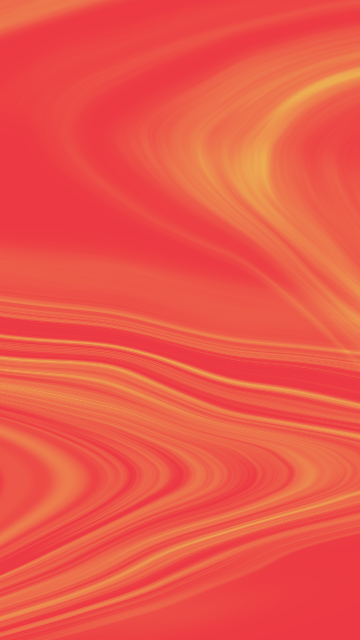
Reproduce this background procedurally as a Shadertoy shader.

```glsl
// Flowing marbled silk in red, orange and gold, folded into two opposing bends.

float hash(vec2 p) {
    return fract(sin(dot(p, vec2(127.1, 311.7))) * 43758.545);
}

float noise(vec2 p) {
    vec2 cell = floor(p), f = fract(p);
    f = f * f * (3.0 - 2.0 * f);
    return mix(mix(hash(cell), hash(cell + vec2(1, 0)), f.x),
               mix(hash(cell + vec2(0, 1)), hash(cell + vec2(1, 1)), f.x), f.y);
}

// Layered noise; stretched coordinates turn it into streaks.
float streaks(vec2 p) {
    float sum = 0.0, weight = 0.5;
    for (int i = 0; i < 4; i++) {
        sum += weight * noise(p);
        p = p * vec2(2.1, 1.4) + 7.3;
        weight *= 0.55;
    }
    return sum;
}

float band(float v, float center, float width) {
    float d = (v - center) / width;
    return exp(-d * d);
}

// Broad soft fold that bends to the left and opens to the right.
float upperFold(vec2 p) {
    float d = p.y - 1.4 - 0.13 * p.x;
    float below = smoothstep(-0.25, 0.25, d);
    float arm = sqrt(d * d + 0.02) - 0.14;
    float spread = mix(1.15, 0.55, smoothstep(1.9, 3.1, p.x - 0.6 * d));
    float level = p.x - mix(0.7 * d * d + 0.5 * arm, spread * d * d, below);
    level += 0.2 * (noise(p * 1.3 + 4.0) - 0.5);
    float grain = streaks(vec2(level * 5.0, d * 1.2));
    float body = 0.42 * smoothstep(1.25, 2.2, level) * (1.0 - smoothstep(3.0, 3.9, level));
    float ridge = (0.24 + 0.14 * smoothstep(3.0, 4.3, p.x)) * band(level, 3.1, 0.25);
    float fade = mix(1.0, 0.55, smoothstep(0.3, 1.3, d));
    float arc = 0.18 * band(level, 0.75, 0.28) + 0.1 * band(level, 0.1, 0.5) * (1.0 - below);
    float core = 0.13 * smoothstep(3.2, 3.8, level);
    float veil = 0.12 * below * smoothstep(0.9, 1.7, level);
    return ((body + ridge) * fade + arc + core + veil) * (0.4 + 1.2 * grain)
         * (1.0 - smoothstep(2.9, 3.9, p.y - 0.25 * p.x));
}

// Finely striped fold that bends to the right; level is its height at the left edge.
float lowerFold(vec2 p) {
    float d = p.y - 5.78;
    float below = smoothstep(-0.2, 0.2, d);
    d /= d > 0.0 ? 1.17 : 1.0;
    float above = 0.41 * p.x + 0.42 * smoothstep(1.2, 3.0, p.x) * smoothstep(0.35, 0.9, -d)
                + 0.3 * p.x * smoothstep(1.35, 2.2, -d)
                - 0.3 * band(p.x, 1.3, 0.9) * smoothstep(0.9, 1.5, -d);
    float under = p.x * (0.44 + 0.27 * smoothstep(0.0, 0.8, d));
    float level = sqrt(max(d * d + mix(above, under, below), 0.0));
    level += 0.03 * (noise(p * vec2(1.1, 1.8)) - 0.5);

    // Wide tones
    float tone = 0.27 * band(level, 0.3, 0.22) + 0.52 * band(level, 0.6, 0.08)
               + 0.28 * band(level, 1.02, 0.08) + 0.3 * band(level, 1.27, 0.17)
               + 0.2 * band(level, 2.13, 0.14) + 0.27 * band(level, 2.6, 0.42)
               - 0.2 * band(level, 1.86, 0.06);

    // Narrow bright threads
    float glint = mix(0.2 + 0.2 * smoothstep(2.5, 4.3, p.x), 0.42, below);
    tone += glint * band(level, mix(1.48, 1.4, below), 0.025)
          + 0.42 * band(level, 1.73, 0.02) + 0.2 * band(level, 1.98, 0.03)
          + 0.24 * band(level, 2.18, 0.03) + 0.22 * below * band(level, 1.57, 0.02);

    // Random stripes that follow the bend
    float striped = smoothstep(0.6, 0.85, level) * (1.0 - smoothstep(1.95, 2.4, level));
    float fine = streaks(vec2(level * 23.0, d * 0.8 + 3.0));
    tone += striped * (0.13 + 1.2 * (fine - 0.5));
    tone += 0.12 * (streaks(vec2(level * 11.0, p.x * 0.7)) - 0.5);

    float lowerEdge = 1.0 - below * smoothstep(1.58, 1.84, level);
    float upperEdge = 1.0 - smoothstep(2.7, 3.1, level);
    return max(tone, 0.0) * lowerEdge * upperEdge;
}

void mainImage(out vec4 fragColor, in vec2 fragCoord) {
    // Canvas spans 4.32 by 7.68 units, measured down from the top left.
    vec2 uv = fragCoord / iResolution.xy;
    vec2 p = vec2(uv.x, 1.0 - uv.y) * vec2(4.32, 7.68);

    float glow = 0.01 + upperFold(p) + lowerFold(p);

    // Corner sheen and the faint haze at the foot
    float corner = p.y + 0.36 * p.x - 0.03 * p.x * p.x;
    glow += 0.5 * (1.0 - smoothstep(0.3, 0.56, corner)) * (0.6 + 0.7 * streaks(vec2(corner * 7.0, p.x)));
    glow += 0.16 * band(p.x, 2.1, 1.3) * band(p.y + 0.2 * p.x, 7.8, 0.25);

    vec3 red = vec3(0.93, 0.21, 0.26), orange = vec3(0.93, 0.45, 0.30), gold = vec3(0.93, 0.68, 0.32);
    vec3 color = mix(red, orange, smoothstep(-0.09, 0.57, glow));
    color = mix(color, gold, smoothstep(0.43, 0.98, glow));
    fragColor = vec4(color, 1.0);
}
```
